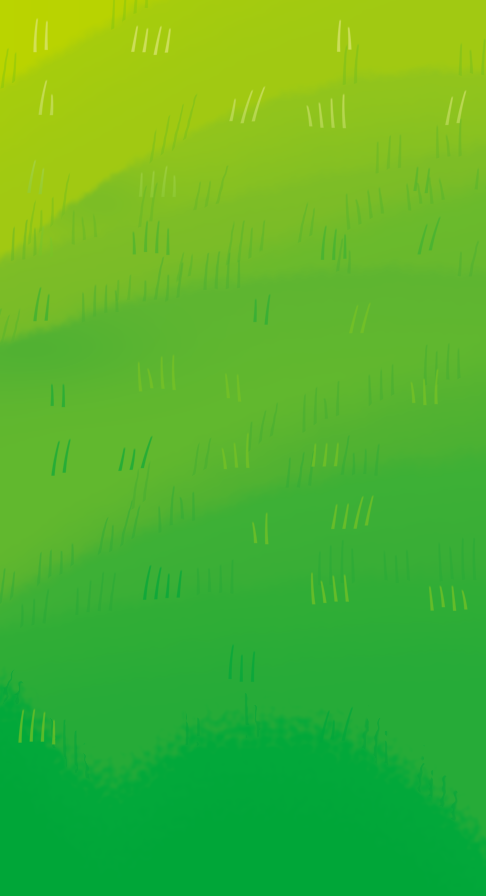
Give the GLSL for this texture, as a Shadertoy shader.

```glsl
float hash(vec2 p) {
    vec3 q = fract(vec3(p.xyx) * vec3(0.1031, 0.1030, 0.0973));
    q += dot(q, q.yzx + 33.33);
    return fract((q.x + q.y) * q.z);
}

vec2 gradientAt(vec2 cell) {
    float angle = 6.2832 * hash(cell);
    return vec2(cos(angle), sin(angle));
}

float gradientNoise(vec2 p) {
    vec2 i = floor(p), f = p - i;
    vec2 u = f * f * f * (f * (f * 6.0 - 15.0) + 10.0);
    vec2 e = vec2(1.0, 0.0);
    float low = mix(dot(gradientAt(i), f), dot(gradientAt(i + e), f - e), u.x);
    float high = mix(dot(gradientAt(i + e.yx), f - e.yx), dot(gradientAt(i + 1.0), f - 1.0), u.x);
    return mix(low, high, u.y);
}

// Parabola through heights at the left, middle and right
float crest(float x, vec3 h) {
    float control = 2.0 * h.y - 0.5 * (h.x + h.z);
    return mix(mix(h.x, control, x), mix(control, h.z, x), x);
}

// Smooth elliptical spot
float spot(vec2 p, vec2 centre, vec2 radius) {
    vec2 d = (p - centre) / radius;
    return exp(-dot(d, d));
}

// Slender leaning blades; q is relative to the foot, y upward
float tuft(vec2 q, float seed, float size, float aa) {
    float mask = 0.0;
    float count = 2.0 + floor(2.9 * hash(vec2(seed, 3.0)));
    float lean = mix(-0.12, 0.25, hash(vec2(seed, 7.0)));
    for (float i = 0.0; i < 4.0; i++) {
        if (i >= count) break;
        float r = hash(vec2(seed, i + 11.0));
        float tall = size * mix(0.55, 1.0, r);
        float y = q.y - 0.005 * hash(vec2(i, seed));
        float t = clamp(y / tall, 0.0, 1.0);
        float bend = lean * y + 0.006 * (r - 0.4) * t * t;
        float side = abs(q.x - (i - 0.5 * (count - 1.0)) * 0.0125 - bend);
        float width = 0.0018 * (1.0 - 0.5 * t);
        float blade = 1.0 - smoothstep(width - aa, width + aa, side);
        blade *= smoothstep(-aa, aa, y) * (1.0 - smoothstep(tall - 3.0 * aa, tall + aa, y));
        mask = max(mask, blade);
    }
    return mask;
}

// Painted slope below an edge, with grass standing on it
vec3 hill(vec3 col, vec2 p, float aspect, float edge, float soft, vec3 near, vec3 far, float seed, float aa) {
    float depth = p.y - edge;
    float cell = floor(p.x * 8.0 + seed * 0.37);
    float x = (fract(p.x * 8.0 + seed * 0.37) - 0.5) * aspect / 8.0;
    float id = cell + seed * 17.0;
    float grass = tuft(vec2(x, 0.008 - depth), id, 0.046, aa) * step(0.3, hash(vec2(id, 5.0)));
    vec3 slope = mix(near, far, smoothstep(0.0, 0.13, depth));
    col = mix(col, slope, smoothstep(-soft, soft, depth));
    return mix(col, near * vec3(0.82, 0.97, 1.0), 0.55 * grass);
}

// Loose tufts on a jittered grid, some pale and some deep
vec3 scatterGrass(vec3 col, vec2 p, float aspect, float aa) {
    vec2 grid = vec2(5.0, 13.0);
    vec2 id = floor(p * grid);
    float pick = hash(id + 41.0);
    vec2 jitter = vec2(hash(id + 3.0), hash(id + 19.0)) - 0.5;
    vec2 q = (fract(p * grid) - vec2(0.5, 0.8) - jitter * vec2(0.4, 0.25)) / grid;
    float shown = step(0.35, hash(id + 71.0)) * step(id.y, 10.0);
    float mask = shown * tuft(vec2(q.x * aspect, -q.y), dot(id, vec2(1.0, 9.0)), 0.04, aa);
    vec3 pale = mix(vec3(0.86, 0.90, 0.46), vec3(0.47, 0.76, 0.14), smoothstep(0.05, 0.3, p.y));
    vec3 deep = mix(col, vec3(0.0, 0.65, 0.23), mix(0.3, 0.95, smoothstep(0.15, 0.65, p.y)));
    float light = step(pick, 0.45) + step(p.y, 0.16);
    return mix(col, mix(deep, pale, min(light, 1.0)), 0.72 * mask);
}

void mainImage(out vec4 fragColor, in vec2 fragCoord) {
    float aspect = iResolution.x / iResolution.y;
    float aa = 0.8 / iResolution.y;
    vec2 p = fragCoord / iResolution.xy;
    p.y = 1.0 - p.y;
    vec2 q = vec2(p.x * aspect, p.y);
    float grain = gradientNoise(q * 110.0);
    float wobble = 0.007 * gradientNoise(q * 24.0) + 0.004 * grain;

    // Sunlit upper meadow
    vec3 col = mix(vec3(0.73, 0.83, 0.0), vec3(0.69, 0.81, 0.02), p.x);
    float edge = crest(p.x, vec3(0.098, -0.05, -0.15)) + wobble;
    col = hill(col, p, aspect, edge, 0.012, vec3(0.65, 0.80, 0.05), vec3(0.63, 0.79, 0.07), 1.0, aa);
    edge = crest(p.x, vec3(0.293, 0.122, 0.08)) + wobble;
    col = hill(col, p, aspect, edge, 0.010, vec3(0.57, 0.77, 0.11), vec3(0.51, 0.75, 0.14), 2.0, aa);
    float shade = spot(p, vec2(0.2, 0.225), vec2(0.15, 0.045)) * smoothstep(-0.006, 0.006, p.y - edge);
    col = mix(col, vec3(0.45, 0.73, 0.16), 0.7 * shade);

    // Middle slopes
    edge = crest(p.x, vec3(0.29, 0.218, 0.162)) + wobble;
    col = hill(col, p, aspect, edge, 0.012, vec3(0.49, 0.74, 0.15), vec3(0.46, 0.73, 0.16), 3.0, aa);
    edge = crest(p.x, vec3(0.38, 0.285, 0.205)) + wobble;
    col = hill(col, p, aspect, edge, 0.025, vec3(0.42, 0.73, 0.17), vec3(0.40, 0.72, 0.18), 4.0, aa);
    edge = crest(p.x, vec3(0.385, 0.312, 0.305)) + wobble;
    col = hill(col, p, aspect, edge, 0.012, vec3(0.37, 0.71, 0.19), vec3(0.38, 0.72, 0.18), 5.0, aa);
    shade = spot(p, vec2(0.06, 0.39), vec2(0.25, 0.045)) * smoothstep(-0.008, 0.008, p.y - edge);
    col = mix(col, vec3(0.30, 0.69, 0.20), 0.75 * shade);

    // Cool lower slopes
    edge = crest(p.x, vec3(0.65, 0.50, 0.41)) + wobble;
    col = hill(col, p, aspect, edge, 0.04, vec3(0.33, 0.70, 0.19), vec3(0.28, 0.69, 0.20), 6.0, aa);
    edge = crest(p.x, vec3(0.67, 0.555, 0.51)) + wobble;
    col = hill(col, p, aspect, edge, 0.018, vec3(0.24, 0.69, 0.21), vec3(0.22, 0.68, 0.21), 7.0, aa);
    edge = crest(p.x, vec3(0.70, 0.655, 0.64)) + wobble;
    col = hill(col, p, aspect, edge, 0.016, vec3(0.19, 0.68, 0.21), vec3(0.15, 0.67, 0.22), 8.0, aa);

    // Deep foreground with a mottled rim
    float fall = max(p.x - 0.58, 0.0);
    edge = 0.81 + 0.77 * fall * fall + 0.06 * spot(p, vec2(0.23, p.y), vec2(0.13, 1.0));
    edge += 0.025 * grain + wobble - 0.04 * (1.0 - smoothstep(0.0, 0.15, p.x));
    col = hill(col, p, aspect, edge, 0.025, vec3(0.01, 0.66, 0.23), vec3(0.0, 0.65, 0.22), 9.0, aa);

    fragColor = vec4(scatterGrass(col, p, aspect, aa), 1.0);
}
```
